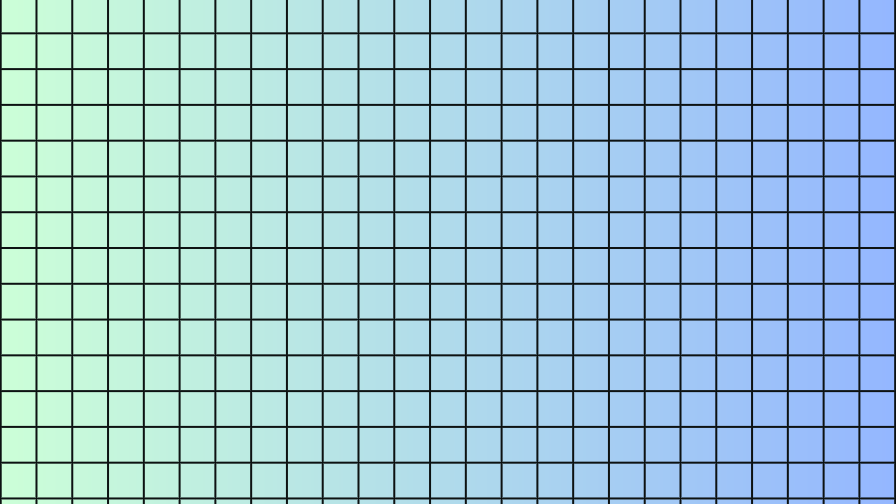
Reproduce this pattern procedurally as a Shadertoy shader.

```glsl
// Thin dark square grid over a horizontal mint-to-blue gradient.

const float CELL = 0.07099;       // grid spacing, in canvas heights
const float LINE_WIDTH = 0.0040;  // line thickness, in canvas heights

// Distance to the nearest vertical (x) and horizontal (y) grid line.
vec2 gridDistance(vec2 p) {
    return abs(fract(p / CELL + 0.5) - 0.5) * CELL;
}

void mainImage(out vec4 fragColor, in vec2 fragCoord) {
    vec2 p = fragCoord / iResolution.y;
    float pixel = 1.0 / iResolution.y;

    // Background: mint on the left, periwinkle blue on the right
    vec3 mint = vec3(0.80, 1.00, 0.845);
    vec3 blue = vec3(0.58, 0.715, 1.00);
    vec3 color = mix(mint, blue, fragCoord.x / iResolution.x);

    // Grid: 25 columns, about 14 rows, with a cut row at top and bottom
    vec2 offset = vec2(0.0014, 0.0110);
    vec2 d = gridDistance(p - offset);
    vec2 coverage = clamp((0.5 * LINE_WIDTH - d) / pixel + 0.5, 0.0, 1.0);
    color = mix(color, vec3(0.05, 0.07, 0.07), max(coverage.x, coverage.y));

    fragColor = vec4(color, 1.0);
}
```
